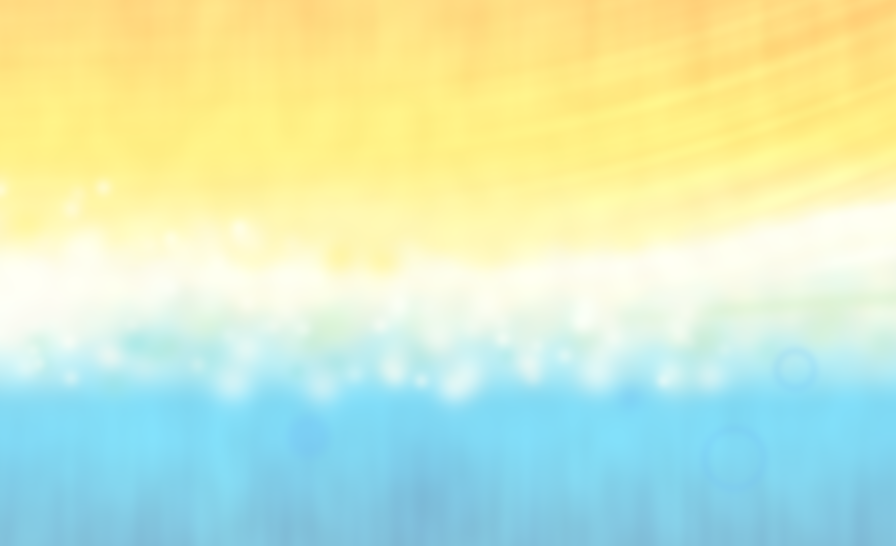
Write a Shadertoy shader that draws this background.

```glsl
// A soft summer backdrop: golden sky above, clear blue water below, white foam between.
// A vertical colour ramp is streaked with gradient noise, then crossed by a curved
// wave of light and sprinkled with blurred foam spots and faint bubbles.

const vec3 AMBER  = vec3(1.00, 0.86, 0.51);
const vec3 GOLD   = vec3(1.00, 0.94, 0.52);
const vec3 CREAM  = vec3(1.00, 0.975, 0.72);
const vec3 FOAM   = vec3(1.00, 1.00, 0.97);
const vec3 PALE   = vec3(0.99, 0.99, 0.90);
const vec3 MIST   = vec3(0.88, 0.96, 0.91);
const vec3 AQUA   = vec3(0.72, 0.925, 0.95);
const vec3 WATER  = vec3(0.50, 0.86, 0.965);
const vec3 DEEP   = vec3(0.51, 0.76, 0.86);
const vec3 TEAL   = vec3(0.60, 0.89, 0.88);
const vec3 GREEN  = vec3(0.84, 0.945, 0.80);
const vec3 BUBBLE = vec3(0.46, 0.76, 0.96);
const int FOAM_SPOTS = 130;
const int TINT_SPOTS = 28;
const float RAY_STRENGTH = 0.85;
const float ARC_STRENGTH = 0.85;
const float MOTTLE = 0.45;

float hash(float n) { return fract(sin(n * 12.9898) * 43758.547); }

vec2 gradientAt(vec2 cell) {
    float angle = 6.2832 * hash(dot(cell, vec2(1.0, 57.31)));
    return vec2(cos(angle), sin(angle));
}

// Gradient noise, roughly -0.7 to 0.7
float noise(vec2 p) {
    vec2 i = floor(p), f = p - i;
    vec2 w = f * f * f * (f * (f * 6.0 - 15.0) + 10.0);
    vec2 e = vec2(1.0, 0.0);
    float low  = mix(dot(gradientAt(i), f), dot(gradientAt(i + e), f - e), w.x);
    float high = mix(dot(gradientAt(i + e.yx), f - e.yx),
                     dot(gradientAt(i + 1.0), f - 1.0), w.x);
    return mix(low, high, w.y);
}

float glow(vec2 p, vec2 center, vec2 size) {
    vec2 d = (p - center) / size;
    return exp(-dot(d, d));
}

float band(float d, float width) { return exp(-d * d / (width * width)); }

// Colour by height, from the deep water up to the amber sky
vec3 ramp(float y) {
    vec3 c = mix(DEEP, WATER, smoothstep(-0.02, 0.24, y));
    c = mix(c, AQUA, smoothstep(0.25, 0.35, y));
    c = mix(c, MIST, smoothstep(0.33, 0.42, y));
    c = mix(c, PALE, smoothstep(0.40, 0.48, y));
    c = mix(c, CREAM, smoothstep(0.49, 0.57, y));
    c = mix(c, GOLD, smoothstep(0.55, 0.74, y));
    return mix(c, AMBER, smoothstep(0.76, 1.02, y));
}

void mainImage(out vec4 fragColor, in vec2 fragCoord) {
    vec2 uv = fragCoord / iResolution.xy;
    float aspect = iResolution.x / iResolution.y;
    vec2 p = vec2(uv.x * aspect, uv.y);
    float rise = smoothstep(0.55, 1.05, uv.x);

    // Base colours, with an uneven horizon that lifts at the right
    float wobble = 0.04 * noise(p * vec2(5.0, 4.0)) + 0.03 * noise(p * 14.0 + 7.0);
    float shore = smoothstep(0.25, 0.40, uv.y) * smoothstep(0.75, 0.50, uv.y);
    float lift = 0.08 * rise * smoothstep(0.42, 0.54, uv.y) * smoothstep(0.85, 0.60, uv.y);
    vec3 color = ramp(uv.y + wobble * shore - lift);

    // Vertical rays in the sky and the water
    float rays = noise(vec2(p.x * 6.0, p.y * 2.2)) + 0.6 * noise(vec2(p.x * 15.0 + 3.0, p.y * 3.0))
               + 0.35 * noise(vec2(p.x * 34.0 + 9.0, p.y * 3.5));
    float skyRays = smoothstep(0.62, 1.0, uv.y);
    float waterRays = smoothstep(0.34, 0.0, uv.y);
    color += RAY_STRENGTH * rays * (skyRays * vec3(0.0, 0.07, 0.05)
           + waterRays * vec3(0.04, 0.11, 0.08));

    // Curved streaks sweeping up to the right
    float sweep = 0.46 * pow(max(uv.x - 0.35, 0.0), 2.0) + 0.08 * uv.x;
    float along = uv.y - sweep;
    float arcs = noise(vec2(p.x * 0.8, along * 20.0)) + 0.5 * noise(vec2(p.x * 0.9 + 4.0, along * 46.0));
    float arcMask = mix(0.25, 1.0, smoothstep(0.45, 0.90, uv.x)) * smoothstep(0.54, 0.68, uv.y);
    color += ARC_STRENGTH * arcs * arcMask * vec3(0.0, 0.09, 0.08);

    // Wave of light, with a thinner second strand below
    float crest = 0.485 + 0.135 * pow(rise, 1.5);
    float offset = uv.y - crest;
    float silk = 0.78 + 0.55 * noise(vec2(p.x * 1.4, offset * 34.0));
    float bodyAmount = mix(0.30, 0.85, smoothstep(0.48, 0.70, uv.x));
    color = mix(color, FOAM, clamp(bodyAmount * silk * band(offset, 0.034), 0.0, 1.0));
    color = mix(color, FOAM, clamp(0.8 * silk * band(offset + 0.075 * rise, 0.03) * rise, 0.0, 1.0));
    float greenLine = band(uv.y - 0.405 - 0.05 * rise, 0.018);
    color = mix(color, GREEN, 0.50 * greenLine * smoothstep(0.60, 0.80, uv.x));

    // Bright cloud at the left
    color = mix(color, FOAM, 0.85 * glow(p, vec2(0.04, 0.44), vec2(0.16, 0.11)));

    // Scattered teal and green tints under the foam
    for (int i = 0; i < TINT_SPOTS; i++) {
        float n = float(i) + 201.0;
        vec2 center = vec2(hash(n) * aspect, mix(0.29, 0.43, hash(n + 0.37)));
        vec3 tint = mix(TEAL, GREEN, smoothstep(0.34, 0.40, center.y));
        color = mix(color, tint, 0.42 * glow(p, center, vec2(mix(0.015, 0.04, hash(n + 0.71)))));
    }

    // Scattered foam, reaching higher on the left and thinning to the right
    for (int i = 0; i < FOAM_SPOTS; i++) {
        float n = float(i) + 1.0;
        float x = pow(hash(n), 1.25);
        float y = mix(0.29, mix(0.67, 0.45, smoothstep(0.05, 0.6, x)), hash(n + 0.43));
        float size = mix(0.012, 0.042, pow(hash(n + 0.19), 1.5));
        float strength = mix(0.15, 0.60, hash(n + 0.83)) * smoothstep(0.95, 0.72, x);
        color = mix(color, FOAM, strength * glow(p, vec2(x * aspect, y), vec2(size)));
    }

    // Golden patches and faint bubbles
    color = mix(color, GOLD, 0.70 * glow(p, vec2(0.05, 0.59), vec2(0.05, 0.04)));
    float patches = glow(p, vec2(0.62, 0.53), vec2(0.035)) + glow(p, vec2(0.70, 0.52), vec2(0.04, 0.032));
    color = mix(color, GOLD, 0.55 * min(patches, 1.0));
    color = mix(color, TEAL, 0.60 * glow(p, vec2(0.25, 0.37), vec2(0.035, 0.025)));
    float disc = smoothstep(0.055, 0.022, length(p - vec2(0.565, 0.20)));
    float bubbles = 0.4 * disc + 0.25 * band(length(p - vec2(1.345, 0.16)) - 0.054, 0.010)
                  + 0.20 * band(length(p - vec2(1.457, 0.323)) - 0.034, 0.010)
                  + 0.35 * glow(p, vec2(1.155, 0.27), vec2(0.025));
    color = mix(color, BUBBLE, bubbles);
    color += MOTTLE * vec3(0.02, 0.05, 0.06) * noise(p * vec2(16.0, 13.0) + 5.0);

    fragColor = vec4(clamp(color, 0.0, 1.0), 1.0);
}
```
